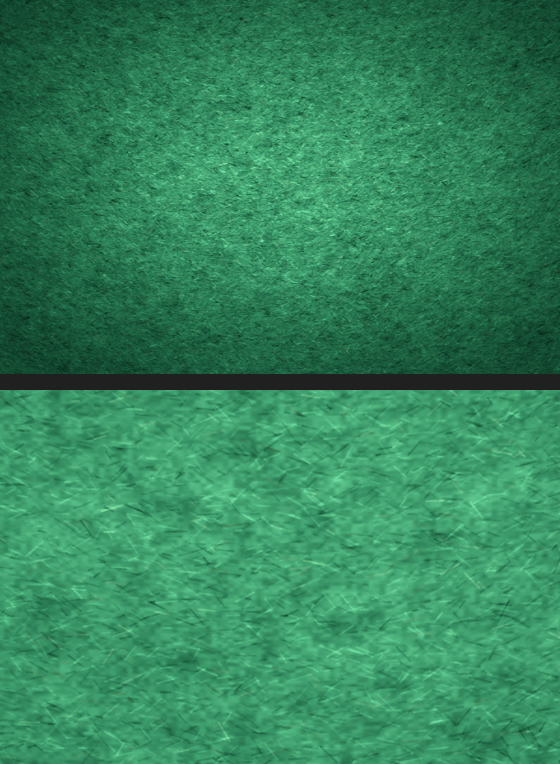
Top, the full canvas; bottom, a detail of the centre.
A WebGL 1 fragment shader for this texture:

```glsl
precision highp float;

// Green felt under a soft vignette: layers of short, fine fibre segments are
// scattered over jittered grids, broken up by grain, on top of matted tufts.
// A single green tone is summed first, then turned into a colour.

uniform vec2 u_resolution;

const int FIBRE_LAYERS = 8;
const float FIBRE_CELL = 0.020;
const float FIBRE_RADIUS = 0.0008;
const float FLOW_BEND = 0.22;
const vec2 LIGHT_CENTRE = vec2(0.52, 0.53);
const float TONE_CENTRE = 0.635;
const float TONE_CORNER = 0.270;
const vec3 STRAW_TINT = vec3(0.12, 0.04, 0.03);

float hash(vec2 p, float seed) {
  vec3 q = fract(vec3(p.xyx + seed * 7.31) * vec3(0.1031, 0.1030, 0.0973));
  q += dot(q, q.yzx + 33.33);
  return fract((q.x + q.y) * q.z);
}

// Smooth value noise, centred on zero.
float noise(vec2 p, float seed) {
  vec2 cell = floor(p);
  vec2 f = fract(p);
  f = f * f * (3.0 - 2.0 * f);
  float low = mix(hash(cell, seed), hash(cell + vec2(1.0, 0.0), seed), f.x);
  float high = mix(hash(cell + vec2(0.0, 1.0), seed),
                   hash(cell + vec2(1.0, 1.0), seed), f.x);
  return mix(low, high, f.y) - 0.5;
}

float segmentDistance(vec2 p, vec2 direction, float halfLength) {
  float along = clamp(dot(p, direction), -halfLength, halfLength);
  return length(p - direction * along);
}

// One layer of fibres: x is signed brightness, y marks rare straw fibres.
vec2 fibreLayer(vec2 p, float cellSize, float seed, float pixel) {
  vec2 grid = p / cellSize + vec2(0.37, 0.61) * seed;
  vec2 home = floor(grid);
  vec2 sum = vec2(0.0);
  for (int j = -1; j <= 1; j++) {
    for (int i = -1; i <= 1; i++) {
      vec2 cell = home + vec2(float(i), float(j));
      vec2 centre = cell + vec2(hash(cell, seed), hash(cell, seed + 11.0));
      float spread = hash(cell, seed + 23.0) + hash(cell, seed + 31.0) - 1.0;
      float angle = 1.15 * spread;
      float halfLength = cellSize * mix(0.10, 0.50, hash(cell, seed + 43.0));
      float d = segmentDistance((grid - centre) * cellSize,
                                vec2(cos(angle), sin(angle)), halfLength);
      float cover = 1.0 - smoothstep(0.0, FIBRE_RADIUS + pixel, d);
      float strength = 2.0 * hash(cell, seed + 59.0) - 1.0;
      float straw = step(0.96, hash(cell, seed + 71.0));
      sum += cover * vec2(strength, straw);
    }
  }
  return sum;
}

vec2 fibres(vec2 p, float pixel) {
  vec2 sum = vec2(0.0);
  for (int k = 0; k < FIBRE_LAYERS; k++) {
    sum += fibreLayer(p, FIBRE_CELL, float(k) + 1.0, pixel);
  }
  return sum;
}

// Matted tufts from broad patches down to small flecks.
float tufts(vec2 p) {
  float broad = noise(p * vec2(7.0, 11.0), 101.0);
  float medium = noise(p * vec2(26.0, 44.0), 113.0);
  float small = noise(p * vec2(60.0, 105.0), 127.0);
  float pits = smoothstep(0.18, 0.45, noise(p * vec2(42.0, 62.0), 139.0));
  return 0.050 * broad + 0.065 * medium + 0.075 * small - 0.060 * pits;
}

float vignetteTone(vec2 uv) {
  float d = length(uv - LIGHT_CENTRE);
  return mix(TONE_CENTRE, TONE_CORNER, smoothstep(0.05, 0.75, d));
}

// Darker felt is bluer and more saturated, lighter felt is paler.
vec3 feltColour(float tone) {
  return vec3(tone * (0.12 + 0.45 * tone), tone, tone * (0.62 + 0.12 * tone));
}

void main() {
  float pixel = 1.0 / u_resolution.y;
  vec2 uv = gl_FragCoord.xy / u_resolution;
  vec2 p = gl_FragCoord.xy * pixel;

  // Bend the nap so that it rises gently towards both sides.
  float side = p.x - 0.5 * u_resolution.x * pixel;
  vec2 nap = p - vec2(0.0, FLOW_BEND * side * side);
  nap.y += 0.012 * noise(p * 5.0, 151.0);

  float light = vignetteTone(uv);
  vec2 fibre = fibres(nap, pixel);
  float grain = noise(nap * vec2(200.0, 310.0), 163.0);
  float breaks = 1.0 + 1.2 * noise(nap * vec2(150.0, 190.0), 173.0);
  float relief = 0.082 * fibre.x * breaks + tufts(nap) + 0.125 * grain;
  float tone = clamp(light + relief * light / 0.5, 0.12, 0.85);

  vec3 colour = feltColour(tone);
  colour += STRAW_TINT * min(fibre.y, 1.0) * light;
  gl_FragColor = vec4(clamp(colour, 0.0, 1.0), 1.0);
}
```
